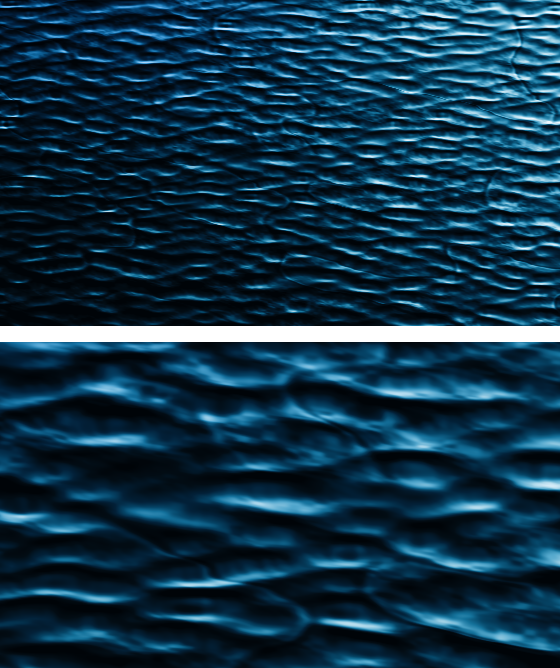
Top: the whole. Bottom: its middle third, enlarged.
A WebGL 1 fragment shader for this texture:

```glsl
precision highp float;

uniform vec2 u_resolution;

#define RIPPLES_NEAR 19.0   // crests per canvas height at the bottom
#define RIPPLES_GAIN 3.5    // extra crowding of crests towards the top
#define CREST_TILT 0.10     // crests sink to the right
#define CREST_SPREAD 0.30   // spread of wave directions
#define STEEPNESS 0.0027    // sharpness of the lower crest edges
#define WAVE_CONTRAST 0.84
#define CREASE_GAIN 28.0
#define STREAK_GAIN 0.42
#define LIGHT_SLOPE vec2(1.35, 1.15)

const int TRAINS = 7;
const float TAU = 6.2831853;

const vec3 ABYSS  = vec3(0.00, 0.015, 0.03);
const vec3 NIGHT  = vec3(0.01, 0.05, 0.08);
const vec3 DEEP   = vec3(0.01, 0.13, 0.22);
const vec3 TEAL   = vec3(0.02, 0.27, 0.40);
const vec3 AZURE  = vec3(0.08, 0.45, 0.61);
const vec3 SKY    = vec3(0.33, 0.66, 0.80);
const vec3 SHEEN  = vec3(0.67, 0.84, 0.91);
const vec3 GLARE  = vec3(0.93, 0.97, 1.00);

float hash(vec2 p) {
  vec3 q = fract(vec3(p.xyx) * 0.1031);
  q += dot(q, q.yzx + 33.33);
  return fract((q.x + q.y) * q.z);
}

// Smooth value noise in -1..1
float noise(vec2 p) {
  vec2 i = floor(p);
  vec2 f = p - i;
  f = f * f * f * (f * (f * 6.0 - 15.0) + 10.0);
  float low = mix(hash(i), hash(i + vec2(1.0, 0.0)), f.x);
  float high = mix(hash(i + vec2(0.0, 1.0)), hash(i + vec2(1.0, 1.0)), f.x);
  return 2.0 * mix(low, high, f.y) - 1.0;
}

// Crossing wave trains with wandering phase and strength, unit deviation
float waves(vec2 p) {
  float depth = p.y * (RIPPLES_NEAR + RIPPLES_GAIN * p.y);
  float across = p.x * (RIPPLES_NEAR + RIPPLES_GAIN);
  float bend = 2.5 * noise(p * vec2(2.5, 4.0) + 40.0);
  float sum = 0.0;
  float power = 0.0;
  for (int i = 0; i < TRAINS; i++) {
    float k = float(i) / float(TRAINS - 1);
    vec2 seed = vec2(17.3, 9.1) * float(i + 1);
    float pitch = mix(0.72, 1.6, k);
    float slant = CREST_TILT + CREST_SPREAD * (2.0 * fract(k * 3.7 + 0.3) - 1.0);
    float drift = bend + 2.6 * noise(p * vec2(4.0, 7.0) + seed);
    float strength = (1.0 + 0.6 * noise(p * vec2(5.0, 8.0) - seed + 200.0))
                   / (0.4 + pitch);
    sum += strength * sin(TAU * pitch * (depth + slant * across) + drift);
    power += 0.5 * strength * strength;
  }
  return sum * inversesqrt(power);
}

// Long thin folds running down to the right
float creases(vec2 p) {
  vec2 q = vec2(2.0 * p.x - 0.9 * p.y, 7.0 * (p.y + 0.28 * p.x));
  float n = noise(q + 71.0) + 0.25 * noise(2.3 * q + 15.0);
  return CREASE_GAIN * n * exp(-700.0 * n * n);
}

// Fine wind streaks lying along the crests, gathered in patches
float streaks(vec2 p) {
  vec2 q = vec2(p.x - 0.2 * p.y, p.y + 0.2 * p.x);
  float patches = 0.75 + 0.5 * noise(p * vec2(7.0, 14.0) + 90.0);
  return patches * (noise(q * vec2(34.0, 120.0))
                  + 0.8 * noise(q * vec2(75.0, 230.0) + 30.0));
}

vec3 blend(vec3 from, vec3 to, float a, float b, float t) {
  return mix(from, to, clamp((t - a) / (b - a), 0.0, 1.0));
}

vec3 waterColour(float t) {
  vec3 c = blend(ABYSS, NIGHT, -1.5, -0.6, t);
  c = blend(c, DEEP, -0.6, 0.12, t);
  c = blend(c, TEAL, 0.12, 0.66, t);
  c = blend(c, AZURE, 0.66, 1.08, t);
  c = blend(c, SKY, 1.08, 1.58, t);
  c = blend(c, SHEEN, 1.58, 2.15, t);
  return blend(c, GLARE, 2.15, 2.9, t);
}

void main() {
  vec2 uv = gl_FragCoord.xy / u_resolution;
  vec2 p = gl_FragCoord.xy / u_resolution.y;

  // Shear the surface by its own height to steepen the crests
  float height = waves(p);
  vec2 sheared = p + vec2(0.0, STEEPNESS * height);
  float relief = waves(sheared);

  // Light falls from the upper right corner
  float light = dot(uv - 0.5, LIGHT_SLOPE);
  float tone = light + WAVE_CONTRAST * relief
             + creases(sheared)
             + STREAK_GAIN * streaks(sheared);

  // Bluer reflections in the upper left
  vec3 colour = waterColour(tone);
  float blueness = smoothstep(0.3, 1.0, uv.y) * (1.0 - smoothstep(0.2, 0.8, uv.x));
  colour *= mix(vec3(1.0), vec3(0.75, 0.90, 1.05), blueness);

  gl_FragColor = vec4(colour, 1.0);
}
```
